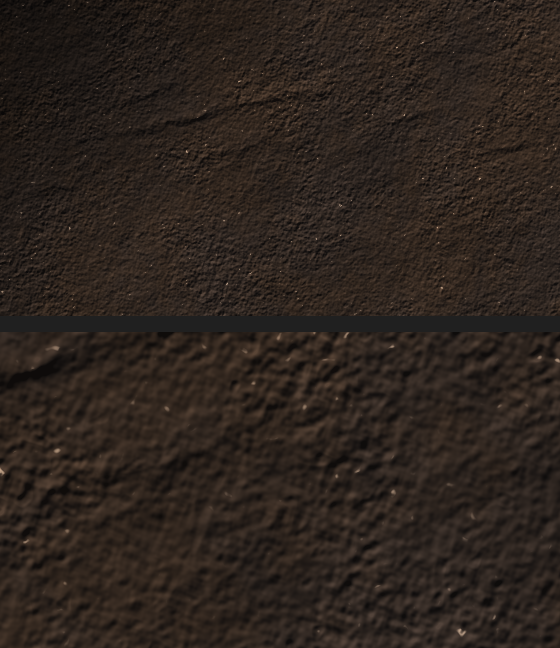
Top, the full canvas; bottom, a detail of the centre.
This texture is drawn by a WebGL 1 fragment shader. Its source:

```glsl
precision highp float;
// Dark, rough earthen ground with shallow creases under raking light.

uniform vec2 u_resolution;

const vec3 GREY_EARTH = vec3(0.158, 0.129, 0.112);
const vec3 BROWN_EARTH = vec3(0.180, 0.138, 0.108);
const vec3 SHADOW_TINT = vec3(0.94, 0.97, 1.06);
const vec3 GLINT_COLOR = vec3(0.30, 0.26, 0.22);
const vec2 LIGHT_DIR = vec2(-0.50, 0.866);
const float SLOPE_STEP = 0.0027;
const int SMALL_CREASES = 6;

vec2 hash2(vec2 cell) {
  vec3 q = fract(cell.xyx * vec3(0.1031, 0.1030, 0.0973));
  q += dot(q, q.yzx + 33.33);
  return fract((q.xx + q.yz) * q.zy);
}

float cornerRamp(vec2 cell, vec2 corner, vec2 f) {
  return dot(hash2(cell + corner) * 2.0 - 1.0, f - corner);
}

float gradientNoise(vec2 p) {
  vec2 cell = floor(p);
  vec2 f = p - cell;
  vec2 w = f * f * f * (f * (f * 6.0 - 15.0) + 10.0);
  float low = mix(cornerRamp(cell, vec2(0.0, 0.0), f),
                  cornerRamp(cell, vec2(1.0, 0.0), f), w.x);
  float high = mix(cornerRamp(cell, vec2(0.0, 1.0), f),
                   cornerRamp(cell, vec2(1.0, 1.0), f), w.x);
  return mix(low, high, w.y);
}

vec2 rotate(vec2 p, float angle) {
  float c = cos(angle);
  float s = sin(angle);
  return vec2(c * p.x + s * p.y, c * p.y - s * p.x);
}

// Noise whose slope, not height, is set by steepness.
float relief(vec2 p, float frequency, float steepness) {
  vec2 q = rotate(p, frequency) * frequency;
  return gradientNoise(q + frequency) * steepness / frequency;
}

// A raised fold: gentle above, steeper below, fading out at both ends.
float crease(vec2 p, vec2 center, float halfLength, float angle, float width) {
  vec2 q = rotate(p - center, angle);
  float fade = 1.0 - smoothstep(0.2, 1.0, abs(q.x) / halfLength);
  float lowerFace = smoothstep(-width, 0.5 * width, q.y);
  float upperFace = exp(-max(q.y, 0.0) / (1.6 * width));
  return fade * lowerFace * upperFace * width;
}

float creases(vec2 p) {
  vec2 bent = p + vec2(0.0, 0.025 * gradientNoise(p * 6.0)
                          + 0.012 * gradientNoise(p * 25.0));
  float sum = 1.3 * crease(bent, vec2(0.68, 0.65), 0.48, 0.23, 0.020);
  for (int i = 0; i < SMALL_CREASES; i++) {
    float k = float(i);
    vec2 r = hash2(vec2(k * 3.0 + 2.0, 7.0));
    vec2 center = vec2(0.16 + 0.29 * k, 0.30 + 0.42 * r.x);
    sum += crease(bent, center, 0.08 + 0.09 * r.y, 0.1 + 0.2 * r.x, 0.018);
  }
  return sum * (0.9 + 1.2 * gradientNoise(p * 6.0));
}

// Patches of crumbly soil between smoother, trodden ones.
float roughness(vec2 p) {
  float patches = gradientNoise(p * 3.5 + 11.0) + 0.6 * gradientNoise(p * 9.0);
  return mix(0.80, 1.45, smoothstep(-0.30, 0.35, patches));
}

float groundHeight(vec2 p, float rough) {
  float broad = relief(p, 5.0, 0.12) + relief(p, 13.0, 0.22);
  float grain = relief(p, 29.0, 0.30) + relief(p, 57.0, 0.62)
              + relief(p, 97.0, 0.78) + relief(p, 141.0, 0.45);
  float pit = smoothstep(0.25, 0.55, gradientNoise(p * 46.0 + 5.0));
  return broad + creases(p) + rough * (grain - 0.005 * pit);
}

// Dim in the upper left, fuller toward the right and the bottom.
float illumination(vec2 p) {
  float reach = p.x * 0.55 + (1.0 - p.y) * 0.5;
  float falloff = mix(0.46, 1.10, smoothstep(-0.15, 0.75, reach));
  return falloff * (1.0 + 0.12 * gradientNoise(p * 2.7 + 4.0));
}

vec3 earthColor(vec2 p) {
  float stain = gradientNoise(p * 2.2 + 21.0) + 0.5 * gradientNoise(p * 6.5)
              + 0.5 * gradientNoise(p * 24.0);
  return mix(GREY_EARTH, BROWN_EARTH, smoothstep(-0.45, 0.45, stain));
}

void main() {
  vec2 p = gl_FragCoord.xy / u_resolution.y;

  // Slope toward the light
  float rough = roughness(p);
  float here = groundHeight(p, rough);
  float ahead = groundHeight(p + LIGHT_DIR * SLOPE_STEP, rough);
  float facing = (here - ahead) / SLOPE_STEP;

  // Diffuse shading with cooler shadows
  float shade = clamp(1.0 + 0.37 * facing, 0.34, 1.85);
  vec3 tint = mix(SHADOW_TINT, vec3(1.0), smoothstep(0.4, 1.0, shade));
  vec3 color = earthColor(p) * tint * shade;

  // Sparse bright grains
  float grit = smoothstep(0.32, 0.54, gradientNoise(p * 84.0 + 3.0));
  color += GLINT_COLOR * grit * rough * smoothstep(0.1, 1.1, facing);

  gl_FragColor = vec4(color * illumination(p), 1.0);
}
```
